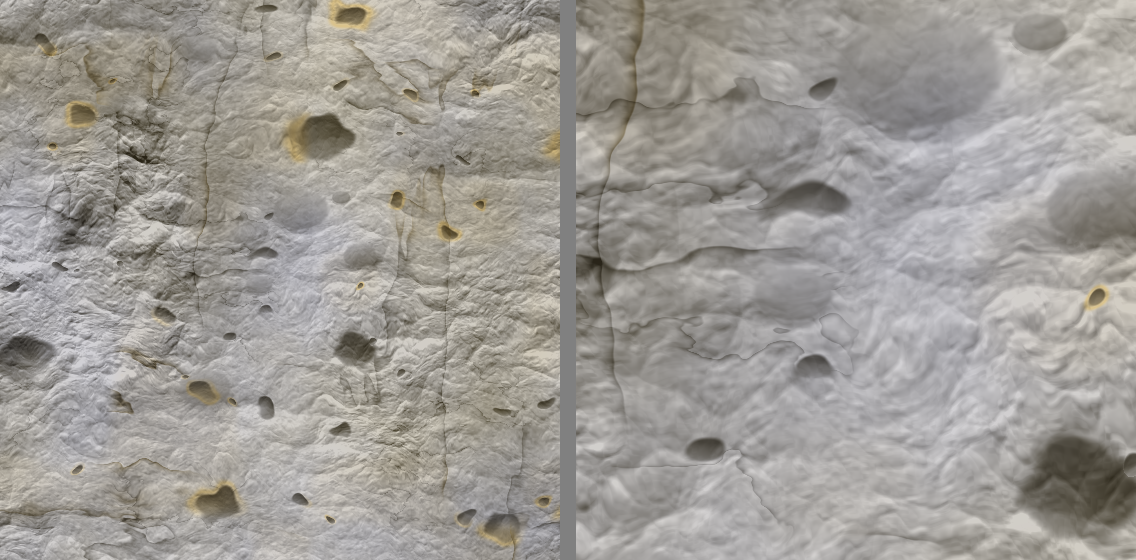
Left: the whole. Right: its middle third, enlarged.
Give the GLSL for this texture, as a three.js fragment shader.

```glsl
// Weathered grey limestone face: creased relief lit from above, broken by
// ledge cracks, steep joints, shadowed pits with ochre stains and a cluster
// of smooth rounded nodules. Everything comes from value noise and hashes.

#define BASE_TONE 0.637
#define BROAD_CONTRAST 0.30
#define RELIEF_SCALE 7.0
#define RELIEF_STRENGTH 5.6
#define LIGHT_STEP 0.0028
#define GRAIN 0.055
#define CRACK_DEPTH 0.27
#define PIT_CHANCE 0.34
#define NODULE_CHANCE 0.85
#define STAIN vec3(1.05, 0.94, 0.66)

varying vec2 vUv;

float hash(vec2 p) {
  vec3 q = fract(p.xyx * vec3(0.1031, 0.1030, 0.0973));
  q += dot(q, q.yzx + 33.33);
  return fract((q.x + q.y) * q.z);
}

float noise(vec2 p) {
  vec2 i = floor(p), f = fract(p);
  f = f * f * f * (f * (f * 6.0 - 15.0) + 10.0);
  return mix(mix(hash(i), hash(i + vec2(1, 0)), f.x),
             mix(hash(i + vec2(0, 1)), hash(i + vec2(1, 1)), f.x), f.y);
}

mat2 turn(float a) { return mat2(cos(a), sin(a), -sin(a), cos(a)); }

float fbm(vec2 p) {
  float sum = 0.0, amp = 0.5;
  for (int i = 0; i < 5; i++) {
    sum += amp * noise(p);
    p = turn(0.35) * p * 2.03 + 17.3;
    amp *= 0.5;
  }
  return sum / 0.97;
}

// Height of the wall: rounded lumps that meet in sharp creases.
float height(vec2 p) {
  float sum = 0.0, amp = 0.5;
  p *= RELIEF_SCALE * vec2(0.9, 1.3);
  for (int i = 0; i < 6; i++) {
    float n = noise(p);
    sum += amp * mix(n, abs(2.0 * n - 1.0), 0.55);
    p = turn(0.28) * p * 2.07 + 9.7;
    amp *= 0.5;
  }
  return sum;
}

// Broken contour of stretched noise: sharp on one side, fading on the other.
float crack(vec2 p, vec2 stretch, float seed) {
  float f = fbm(p * stretch + seed) - 0.5;
  float open = smoothstep(0.5, 0.78, noise(p * 6.5 + seed * 3.1));
  return smoothstep(-0.007, 0.005, f) * exp(-max(f, 0.0) / 0.022) * open;
}

// Scattered ellipses: local position and distance (1 at the rim) of the nearest.
vec3 blob(vec2 p, float cells, float chance, float spread, float seed) {
  vec3 best = vec3(9.0);
  vec2 home = floor(p * cells);
  for (int y = -1; y <= 1; y++)
    for (int x = -1; x <= 1; x++) {
      vec2 id = home + vec2(x, y), key = id + seed;
      vec2 centre = id + 0.15 + 0.7 * vec2(hash(key), hash(key + 41.0));
      vec2 away = centre / cells - 0.5;
      float odds = chance * exp(-spread * dot(away, away));
      float size = hash(key + 73.0);
      float radius = mix(0.09, 0.29, size * size);
      vec2 q = (p * cells - centre) / (radius * vec2(1.25, 0.88));
      q = turn(0.9 * (hash(key + 97.0) - 0.5)) * q;
      if (hash(key + 131.0) < odds && length(q) < best.z) best = vec3(q, length(q));
    }
  return best;
}

void main() {
  vec2 warp = vec2(fbm(vUv * 6.0), fbm(vUv * 6.0 + 31.0)) - 0.5;
  vec2 p = vUv + 0.07 * warp;

  // Relief lit from above, rougher in some areas than in others
  float h = height(p);
  float slope = h - height(p + LIGHT_STEP * vec2(-0.35, 1.0));
  float rough = mix(0.6, 1.3, smoothstep(0.25, 0.7, noise(vUv * 4.5 + 5.0)));
  float relief = RELIEF_STRENGTH * slope * rough;
  relief -= 0.32 * max(0.27 - h, 0.0);
  float grain = GRAIN * (noise(vUv * 250.0) + noise(vUv * 130.0 + 8.0) - 1.0);

  float broad = fbm(vUv * 3.2 + 12.0) - 0.5;
  float tone = BASE_TONE + BROAD_CONTRAST * broad + relief + grain;

  // Ledges, fine chips and steep joints
  float ledges = crack(p, vec2(3.0, 7.0), 4.0);
  float chips = crack(p, vec2(10.0, 19.0), 23.0);
  float joints = crack(p, vec2(7.0, 1.8), 57.0);
  tone -= CRACK_DEPTH * min(ledges + 0.65 * chips + 0.75 * joints, 1.2);

  // Smooth nodules, light on top with a shadow beneath
  vec3 nodule = blob(vUv + 0.012 * warp, 7.0, NODULE_CHANCE, 14.0, 211.0);
  float dome = 1.0 - smoothstep(0.88, 1.06, nodule.z);
  float under = (1.0 - smoothstep(1.0, 1.4, nodule.z)) * smoothstep(0.1, -0.8, nodule.y);
  tone -= 0.12 * under * (1.0 - dome);
  tone = mix(tone, 0.55 + 0.10 * nodule.y + 0.35 * relief + 0.5 * grain, 0.9 * dome);

  // Ragged pits: dark under the roof, paler floor, lit lower lip
  vec2 ragged = vUv + 0.022 * (vec2(noise(vUv * 32.0), noise(vUv * 32.0 + 19.0)) - 0.5);
  vec3 pit = blob(ragged, 6.0, PIT_CHANCE, 0.0, 307.0);
  vec3 hole = blob(ragged, 16.0, 0.4 * PIT_CHANCE, 0.0, 401.0);
  if (hole.z < pit.z) pit = hole;
  float hollow = 1.0 - smoothstep(0.78, 1.08, pit.z);
  float rim = exp(-14.0 * (pit.z - 1.15) * (pit.z - 1.15));
  tone += 0.06 * rim * clamp(-pit.y, 0.0, 1.0);
  float roof = clamp((pit.y + 0.8) / 1.4, 0.0, 1.0);
  tone = mix(tone, mix(0.50, 0.26, roof) + 0.5 * relief, 0.9 * hollow);

  // Grey palette, warmer in the shadows, with cool areas and ochre stains
  tone = clamp(tone, 0.16, 0.82);
  float warmth = mix(0.058, 0.028, smoothstep(0.3, 0.62, tone));
  warmth += 0.16 * (fbm(vUv * 3.7 + 77.0) - 0.5);
  vec3 rock = vec3(tone, tone - 0.006 - 0.2 * warmth, tone - warmth);
  float seep = smoothstep(0.52, 0.8, noise(vUv * 8.0 + 63.0));
  float stain = seep * (0.12 + 0.8 * rim + 0.5 * hollow + 0.6 * ledges + 0.5 * joints);
  rock *= mix(vec3(1.0), STAIN, clamp(stain, 0.0, 1.0));
  gl_FragColor = vec4(rock, 1.0);
}
```
